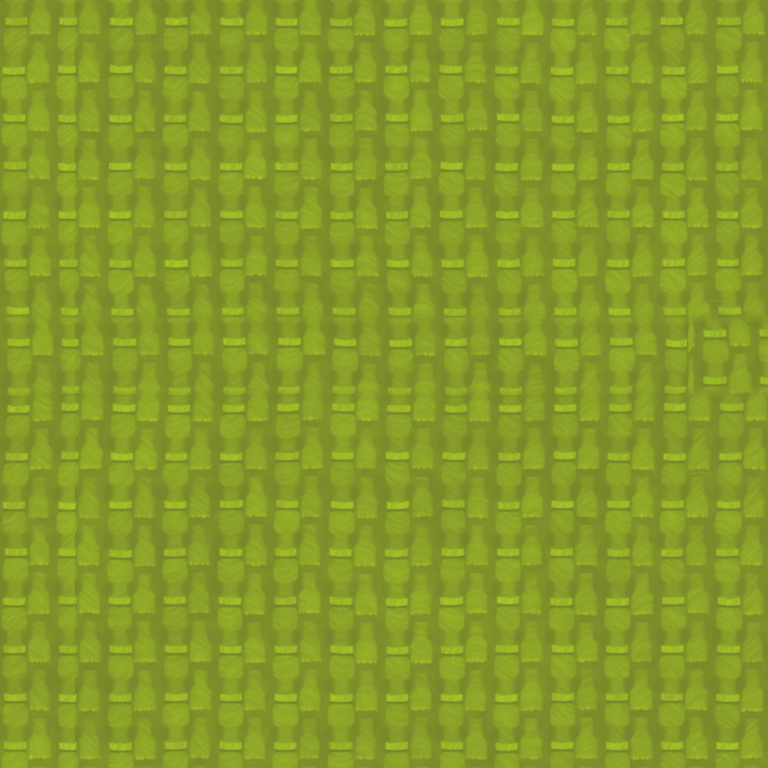
This texture is drawn by a Shadertoy shader. Its source:

```glsl
const vec2 REPEATS = vec2(13.9, 15.9);      // column pairs across, rows down
const vec2 FIRST_BAR = vec2(0.18, 0.455);   // grid position of the first bar
const vec2 BOTTLE_SHIFT = vec2(0.44, 0.29); // offset of the second column type
const vec3 SHADOW = vec3(0.475, 0.525, 0.165);
const vec3 LIGHT = vec3(0.615, 0.74, 0.155);
const float CUT_X = 0.0977;                 // vertical seam near the left edge

float hash(vec2 p) {
    vec3 q = fract(p.xyx * vec3(0.1031, 0.1030, 0.0973));
    q += dot(q, q.yzx + 33.33);
    return fract((q.x + q.y) * q.z);
}

float noise(vec2 p) {
    vec2 i = floor(p), f = fract(p);
    f = f * f * (3.0 - 2.0 * f);
    return mix(mix(hash(i), hash(i + vec2(1, 0)), f.x),
               mix(hash(i + vec2(0, 1)), hash(i + vec2(1, 1)), f.x), f.y);
}

// Soft interval from a to b
float span(float t, float a, float b, float soft) {
    return smoothstep(a - soft, a + soft, t) * (1.0 - smoothstep(b - soft, b + soft, t));
}

// Soft symmetric strip
float strip(float x, float halfWidth, float soft) {
    return span(x, -halfWidth, halfWidth, soft);
}

// Fine crosswise filaments, centred on zero
float filaments(vec2 g) {
    return noise(g * vec2(5.0, 18.0) + vec2(0.0, 3.0 * sin(g.x * 6.0))) - 0.5;
}

// Bright bar, round bulge below it, then a narrow neck
float barColumn(vec2 g, float level) {
    float column = round(g.x), x = g.x - column, t = fract(g.y);
    float tint = hash(vec2(column, floor(g.y))) - 0.5;
    float fibre = filaments(g);

    float neck = strip(x, 0.125 + 0.08 * smoothstep(0.8, 1.0, t), 0.045) * span(t, 0.48, 0.96, 0.04);
    level = mix(level, 0.46 + 0.12 * tint + 0.18 * fibre - 6.0 * x * x, neck);

    vec2 b = vec2(x / (0.23 + 0.02 * tint), (t - 0.36) / 0.25);
    b *= b;
    float bulge = 1.0 - smoothstep(0.55, 1.3, dot(b, b));
    level = mix(level, 0.62 + 0.12 * tint + 0.26 * fibre - 0.16 * b.x - 0.1 * b.y, bulge);

    float y = g.y - round(g.y) + 0.5 * x * x;
    float barTint = hash(vec2(column, round(g.y)) + 41.0) - 0.5;
    float crease = strip(x, 0.2, 0.04) * span(y, 0.07, 0.13, 0.025);
    level -= 0.22 * crease;
    float fray = noise(vec2(g.x * 26.0 + y * 9.0, round(g.y) * 7.0));
    float bar = strip(x, 0.2, 0.025) * span(y, -0.085 + 0.03 * fray, 0.075, 0.025);
    return mix(level, 0.78 + 0.34 * fray + 0.15 * barTint, bar);
}

// Narrow neck widening to a body with a frayed lower edge
float bottleColumn(vec2 g, float level) {
    float column = round(g.x), x = g.x - column, t = fract(g.y);
    float tint = hash(vec2(column, floor(g.y)) + 17.0) - 0.5;
    float halfWidth = mix(0.12, 0.19 + 0.02 * tint, smoothstep(0.42, 0.62, t));
    float fray = noise(vec2(g.x * 28.0, floor(g.y) * 5.0));
    float body = strip(x, halfWidth, 0.04) * span(t, 0.13, 0.95 + 0.03 * fray, 0.025);
    float r = x / halfWidth;
    float shade = mix(0.46, 0.64, smoothstep(0.2, 0.7, t)) - 0.14 * r * r;
    shade += 0.12 * tint + 0.24 * filaments(g + 9.0);
    shade += 0.32 * fray * smoothstep(0.86, 0.95, t);
    return mix(level, shade, body);
}

float weave(vec2 g) {
    float level = 0.15 + 0.16 * (noise(g * vec2(5.0, 4.0)) - 0.5);
    float hollow = strip(abs(fract(g.x + 0.5) - 0.5) - 0.23, 0.06, 0.07);
    level -= 0.1 * hollow * span(fract(g.y), 0.58, 0.92, 0.1);
    return barColumn(g, bottleColumn(g - BOTTLE_SHIFT, level));
}

// Short curved loose fibres
float strayFibres(vec2 p) {
    float sum = 0.0;
    for (int i = 0; i < 40; i++) {
        vec2 seed = vec2(float(i), 7.0);
        float angle = 6.2832 * hash(seed + 2.0), c = cos(angle), s = sin(angle);
        vec2 q = mat2(c, s, -s, c) * (p - vec2(hash(seed), hash(seed + 31.0)));
        float size = mix(0.001, 0.02, pow(hash(seed + 5.0), 2.0));
        float bend = 30.0 * (hash(seed + 11.0) - 0.5);
        sum += strip(q.y - bend * q.x * q.x, 0.0006, 0.0008) * strip(q.x, size, 0.001);
    }
    return min(sum, 1.0);
}

void mainImage(out vec4 fragColor, in vec2 fragCoord) {
    vec2 p = fragCoord / iResolution.xy;
    p.y = 1.0 - p.y;

    // Grid with a slight sideways drift and a shifted left strip
    vec2 g = p * REPEATS - FIRST_BAR;
    g.x -= 0.07 * exp(-pow((p.y - 0.48) / 0.1, 2.0));
    g.x -= 0.09 * (1.0 - smoothstep(CUT_X - 0.001, CUT_X + 0.001, p.x));
    g += 0.05 * (vec2(noise(g * 0.9), noise(g * 0.9 + 50.0)) - 0.5);

    // Misaligned band, with a displaced patch at its right end
    float band = span(p.y, 0.414, 0.512, 0.012);
    float patchMask = smoothstep(0.892, 0.905, p.x);
    vec2 bandShift = vec2(0.0, 0.354) + patchMask * vec2(0.31, 0.2);
    float level = mix(weave(g), weave(g + bandShift), band);

    // Uneven wear, seam and loose fibres
    level += 0.1 * (noise(p * 9.0) - 0.5) + 0.07 * (noise(p * 190.0) - 0.5);
    level -= 0.08 * strip(p.x - CUT_X, 0.001, 0.001);
    level += 0.25 * strayFibres(p);
    fragColor = vec4(mix(SHADOW, LIGHT, clamp(level, 0.0, 1.25)), 1.0);
}
```
